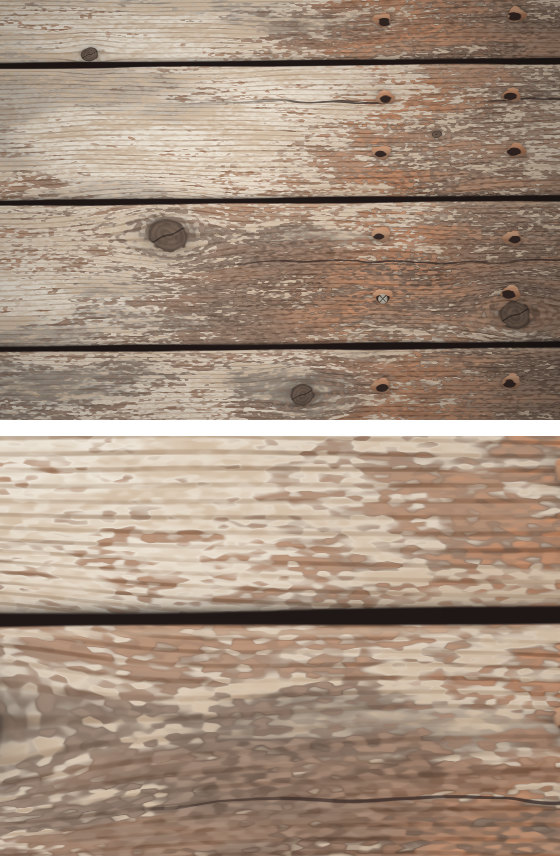
Top: the whole. Bottom: its middle third, enlarged.
Reproduce this texture procedurally as a WebGL 1 fragment shader.

```glsl
precision highp float;
uniform vec2 u_resolution;

#define PITCH 0.3375
#define FIRST_GAP 0.174
#define TILT 0.009
#define GAP_HALF 0.0056
#define GRAIN_FREQ 560.0
#define SCREW_RADIUS 0.023
#define PALE vec3(0.90, 0.87, 0.82)
#define TAN vec3(0.80, 0.72, 0.63)
#define UMBER vec3(0.67, 0.56, 0.48)
#define DARK vec3(0.38, 0.31, 0.27)
#define RUST vec3(0.69, 0.47, 0.34)
#define SHADOW vec3(0.12, 0.09, 0.085)

vec3 hash(vec2 c) {
  vec3 q = fract(c.xyx * vec3(0.1031, 0.1030, 0.0973));
  q += dot(q, q.yxz + 33.33);
  return fract((q.xxy + q.yzz) * q.zyx);
}

// Soft cellular noise: cell values blended by distance to jittered points
float cells(vec2 p) {
  vec2 id = floor(p), f = p - id;
  float sum = 0.0, weight = 0.0;
  for (int j = -1; j <= 1; j++)
    for (int i = -1; i <= 1; i++) {
      vec2 o = vec2(float(i), float(j));
      vec3 h = hash(id + o + 60.0);
      vec2 d = o + 0.05 + 0.9 * h.xy - f;
      float w = exp(-6.0 * dot(d, d));
      sum += w * h.z;
      weight += w;
    }
  return sum / weight;
}

// Knot centre in xy, radius in z
vec3 knotAt(float i) {
  return vec3(1.333 * fract(0.3 + 0.62 * i), fract(0.44 - 0.19 * i), 0.052 - 0.01 * i);
}

void main() {
  vec2 p = gl_FragCoord.xy / u_resolution.y;
  float px = 1.0 / u_resolution.y;

  // Plank index and height within the plank
  float v = (p.y - TILT * (p.x - 0.667) - FIRST_GAP) / PITCH + 1.0;
  v -= 0.031 * sin(1.5708 * (v - 1.0));
  float row = floor(v), f = v - row;
  vec2 seed = vec2(7.3, 19.7) * row;

  // Grain bends around the knots
  float grain = p.y - TILT * p.x;
  for (int i = 0; i < 5; i++) {
    vec3 k = knotAt(float(i));
    vec2 d = p - k.xy;
    vec2 e = d * vec2(0.6, 1.0) / (1.6 * k.z);
    grain -= 0.75 * d.y * exp(-dot(e, e));
  }
  grain += 0.004 * sin(p.x * 4.0 + row * 2.1) + 0.0015 * sin(p.x * 13.0 + row);

  float broad = cells(p * vec2(2.6, 6.0) + seed);
  float streak = cells(vec2(p.x * 6.0, grain * 42.0) + seed);
  float fiber = cells(vec2(p.x * 22.0, grain * 140.0) + seed);
  float fleck = cells(vec2(p.x * 100.0, grain * 270.0) + seed);
  float rough = 0.35 * (fiber - 0.5) + 0.4 * (fleck - 0.5);
  float stain = cells(p * vec2(3.1, 9.0) + seed + 31.0) + rough;

  // Weathered surface, worn through to brown wood
  float start = 0.85 - 0.5 * exp(-2.0 * (row - 1.0) * (row - 1.0));
  float worn = mix(0.24, 0.56, smoothstep(start - 0.3, start + 0.35, p.x));
  worn += 0.04 * abs(row - 2.0) + 0.42 * (broad - 0.5) + 0.34 * (streak - 0.5);
  worn = smoothstep(0.34, 0.64, worn + 1.15 * rough);

  vec3 pale = mix(TAN, PALE, smoothstep(0.2, 0.7, 0.4 * streak + 0.3 * fiber + 0.3 * fleck));
  vec3 brown = mix(DARK, UMBER, smoothstep(0.2, 0.75, 0.35 * streak + 0.25 * fiber + 0.4 * fleck));
  float band = (p.x - 0.93) / 0.2;
  float rust = exp(-band * band) * smoothstep(0.35, 0.7, stain);
  rust += 0.3 * smoothstep(0.5, 0.8, streak);
  brown = mix(brown, RUST * (0.75 + 0.5 * fleck), 0.7 * min(rust, 1.0));
  vec3 col = mix(pale, brown, worn);

  // Grain lines and grey stains
  float phase = grain * GRAIN_FREQ + 8.0 * broad + 2.0 * sin(p.x * 5.0 + grain * 30.0);
  float line = smoothstep(0.2, 1.0, sin(phase)) * (0.2 + 0.8 * fiber);
  col *= mix(vec3(1.0), vec3(0.72, 0.64, 0.57), 0.75 * line);
  float grey = smoothstep(0.55, 0.9, stain) * (0.3 + 0.15 * abs(row - 2.0));
  col = mix(col, vec3(0.42, 0.38, 0.35) * (0.7 + 0.6 * fleck), grey);

  // Long drying crack in each plank
  float crackY = 0.43 + 0.14 * row + 0.012 * sin(p.x * 9.0 + row) + 0.006 * sin(p.x * 41.0);
  crackY += 0.012 * (fiber - 0.5);
  float crack = 1.0 - smoothstep(0.0007, 0.0012 + px, abs(f - crackY) * PITCH);
  crack *= smoothstep(0.3, 0.8, p.x) * smoothstep(0.2, 0.5, cells(vec2(p.x * 9.0, row)));
  col = mix(col, SHADOW * 1.6, 0.75 * crack);

  // Knots with rings, a dark rim and a split
  for (int i = 0; i < 5; i++) {
    vec3 k = knotAt(float(i));
    vec2 d = (p - k.xy) * vec2(1.0, 1.25) / k.z;
    float r = length(d) + 0.06 * sin(2.0 * atan(d.y, d.x + 0.001) + float(i)) + 0.15 * (fleck - 0.5);
    float rings = 0.5 + 0.5 * sin(r * 19.0);
    vec3 wood = mix(DARK * 0.85, UMBER * 0.75, 0.3 * rings + 0.5 * fleck);
    wood *= 1.0 - 0.3 * smoothstep(0.65, 0.95, r);
    float split = abs(d.y - 0.5 * d.x + 0.05 * sin(d.x * 7.0));
    wood *= 0.55 + 0.45 * smoothstep(0.02, 0.08, split);
    col *= 1.0 - 0.25 * exp(-2.5 * max(r - 0.8, 0.0));
    col = mix(col, wood, 0.9 * (1.0 - smoothstep(0.82, 1.0, r)));
  }

  // Two columns of screws, two per plank: chipped wood, then a hole or a head
  for (int i = 0; i < 4; i++) {
    float side = mod(float(i), 2.0), level = floor(float(i) / 2.0);
    vec3 h = hash(vec2(row * 5.0 + 11.0, float(i) * 3.0 + 7.0));
    vec2 q = vec2(p.x - 0.911 - 0.313 * side, (f - 0.335 - 0.41 * level) * PITCH);
    q = (q - 0.014 * (h.xy - 0.5)) / SCREW_RADIUS;
    float r = length(q * vec2(0.95, 1.2));
    r += 0.12 * sin(3.0 * atan(q.y, q.x + 0.001) + 6.3 * h.x) + 0.25 * (fleck - 0.5);
    col *= 1.0 - 0.25 * exp(-4.0 * max(r - 0.8, 0.0));
    vec3 chip = mix(RUST, TAN, 0.5 * fiber) * (0.75 + 0.35 * smoothstep(-0.8, 0.8, q.y));
    col = mix(col, chip, 1.0 - smoothstep(0.8, 1.0, r));
    vec2 c = q + vec2(0.7 * (h.y - 0.4), 0.2);
    float hole = length(c * vec2(0.85, 1.3)) + 0.3 * (fiber - 0.5);
    col = mix(col, SHADOW * 1.5, 0.95 * (1.0 - smoothstep(0.42, 0.6, hole)));
    float slot = smoothstep(0.04, 0.13, min(abs(c.x + c.y), abs(c.x - c.y)));
    vec3 head = vec3(0.66, 0.63, 0.58) * (0.55 + 0.45 * slot) * (0.85 + 0.3 * fleck);
    float metal = step(0.45, h.z) * (1.0 - side);
    col = mix(col, head, metal * (1.0 - smoothstep(0.42, 0.54, length(c))));
  }

  // Plank edges, lit below the gap and shaded above it
  float above = f * PITCH, below = (1.0 - f) * PITCH;
  col *= 1.0 - 0.5 * exp(-max(above - GAP_HALF, 0.0) / 0.005);
  float lit = (below - 0.011) / 0.003;
  col = mix(col, TAN, 0.45 * exp(-lit * lit));
  float edge = min(above, below) + 0.002 * (streak - 0.5) + 0.001 * sin(p.x * 11.0 + v);
  col = mix(SHADOW, col, smoothstep(GAP_HALF - 0.001, GAP_HALF + 0.001 + px, edge));

  // Darkened corners
  vec2 c = p - vec2(0.6, 0.54);
  col *= 1.04 - 0.42 * dot(c, c);
  gl_FragColor = vec4(col, 1.0);
}
```
